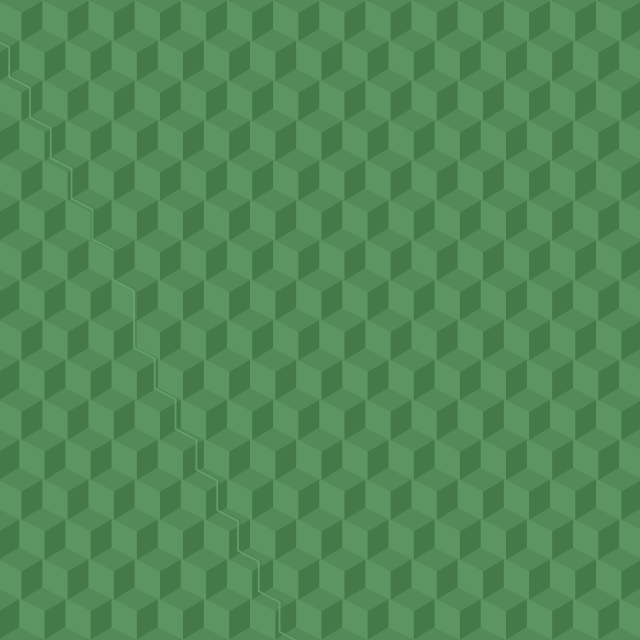
Write a WebGL 1 fragment shader that draws this pattern.

```glsl
precision highp float;
// Stacked cubes on a staggered lattice: dark right faces and mid-tone tops are
// laid as convex quads over a light ground that forms the left faces.
// A thin, pale stair-stepped seam with a dark side runs down the lower left.
uniform vec2 u_resolution;

const vec3 LEFT_COLOR  = vec3(0.360, 0.586, 0.384);
const vec3 TOP_COLOR   = vec3(0.328, 0.543, 0.349);
const vec3 RIGHT_COLOR = vec3(0.270, 0.474, 0.292);
const vec3 SEAM_COLOR  = vec3(0.410, 0.645, 0.440);

// Lattice of the front corners of the cubes
const vec2 PITCH  = vec2(0.0721, 0.06233);
const vec2 ORIGIN = vec2(0.3941, 0.6059);

// Cube corners relative to the front corner
const vec2 TOP_LEFT    = vec2(-0.0368, 0.0187);
const vec2 TOP_BACK    = vec2(-0.0039, 0.0373);
const vec2 TOP_RIGHT   = vec2(0.0339, 0.0187);
const vec2 SIDE_UPPER  = vec2(0.0326, 0.0187);
const vec2 SIDE_LOWER  = vec2(0.0326, -0.0248);
const vec2 FRONT_LOWER = vec2(0.0, -0.0443);

// Seam: each step is one slant followed by one upright
const vec2 SEAM_START = vec2(0.0143, 0.880);
const vec2 SEAM_STEP  = vec2(0.0325, -0.0634);
const float SEAM_SLANT_DROP = 0.0169;
const float SEAM_HALF_WIDTH = 0.0014;
const float SEAM_SHADOW_SHIFT = 0.0033;
const float SEAM_LONG_STEP = 6.0;
const float SEAM_LONG_EXTRA = 0.043;
const float SEAM_GAP_STEP = 5.0;

// Signed distance to the line a-b, positive on its left
float edgeSide(vec2 p, vec2 a, vec2 b) {
  vec2 along = normalize(b - a);
  return dot(p - a, vec2(-along.y, along.x));
}

// Signed distance to a convex quad with corners in clockwise order
float quadDistance(vec2 p, vec2 a, vec2 b, vec2 c, vec2 d) {
  return max(max(edgeSide(p, a, b), edgeSide(p, b, c)),
             max(edgeSide(p, c, d), edgeSide(p, d, a)));
}

float segmentDistance(vec2 p, vec2 a, vec2 b) {
  vec2 ab = b - a;
  return length(p - a - ab * clamp(dot(p - a, ab) / dot(ab, ab), 0.0, 1.0));
}

float fill(float dist, float pixel) {
  return clamp(0.5 - dist / pixel, 0.0, 1.0);
}

// Foot of the upright of seam step n
vec2 seamFoot(float n) {
  float extra = SEAM_LONG_EXTRA * step(SEAM_LONG_STEP, n);
  return SEAM_START + SEAM_STEP * n - vec2(0.0, extra);
}

float seamDistance(vec2 p) {
  float dist = 1.0;
  for (int i = 0; i < 16; i++) {
    float n = float(i) - 1.0;
    vec2 start = seamFoot(n - 1.0);
    vec2 corner = start + vec2(SEAM_STEP.x, -SEAM_SLANT_DROP);
    dist = min(dist, segmentDistance(p, start, corner));
    if (n != SEAM_GAP_STEP) {
      dist = min(dist, segmentDistance(p, corner, seamFoot(n)));
    }
  }
  return dist - SEAM_HALF_WIDTH;
}

vec3 cubes(vec2 p, float pixel) {
  p -= ORIGIN;
  float nearestRow = floor(p.y / PITCH.y + 0.5);
  float topDist = 1.0;
  float rightDist = 1.0;
  for (int i = -1; i <= 1; i++) {
    float row = nearestRow + float(i);
    float stagger = 0.5 * mod(row, 2.0);
    float column = floor(p.x / PITCH.x - stagger + 0.5);
    vec2 q = p - vec2(column + stagger, row) * PITCH;
    topDist = min(topDist,
      quadDistance(q, vec2(0.0), TOP_LEFT, TOP_BACK, TOP_RIGHT));
    rightDist = min(rightDist,
      quadDistance(q, vec2(0.0), SIDE_UPPER, SIDE_LOWER, FRONT_LOWER));
  }
  vec3 color = mix(LEFT_COLOR, TOP_COLOR, fill(topDist, pixel));
  return mix(color, RIGHT_COLOR, fill(rightDist, pixel));
}

void main() {
  float pixel = 1.0 / min(u_resolution.x, u_resolution.y);
  vec2 p = gl_FragCoord.xy * pixel;
  vec3 color = cubes(p, pixel);

  // Seam: dark side first, pale line above it
  float shadow = seamDistance(p - vec2(SEAM_SHADOW_SHIFT, 0.0));
  color = mix(color, RIGHT_COLOR, 0.55 * fill(shadow, pixel));
  color = mix(color, SEAM_COLOR, 0.8 * fill(seamDistance(p), pixel));
  gl_FragColor = vec4(color, 1.0);
}
```
